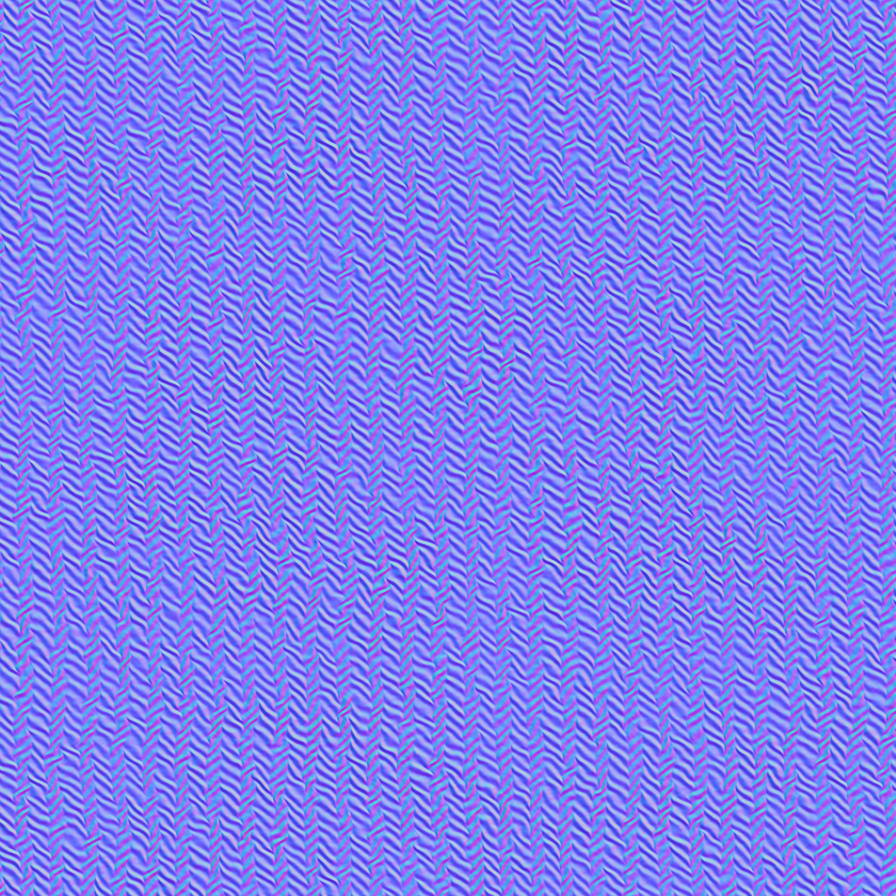
Write a Shadertoy shader that draws this texture map.

```glsl
#define COLUMNS 28.0      // herringbone pairs across
#define ROWS 76.0         // stitches down
#define DOWN_SHARE 0.58   // part of a pair that slants down to the right
#define RISE 1.25         // slant height, in stitches
#define SEAM_WIDTH 0.09   // pinched zone beside each seam, in pairs
#define RELIEF 0.72       // steepness of the yarn
#define FUZZ 0.42         // height of the loose fibres
#define WOBBLE 0.38       // stitch displacement
#define BLUR 0.0008       // sampling step, in canvas units

float hash(vec2 p) {
    vec3 q = fract(vec3(p.xyx) * 0.1031);
    q += dot(q, q.yzx + 33.33);
    return fract((q.x + q.y) * q.z);
}

float noise(vec2 p) {
    vec2 cell = floor(p), f = fract(p);
    f = f * f * (3.0 - 2.0 * f);
    return mix(mix(hash(cell), hash(cell + vec2(1, 0)), f.x),
               mix(hash(cell + vec2(0, 1)), hash(cell + vec2(1, 1)), f.x), f.y);
}

// Height of the fabric, about 0 in the grooves and 1 on the yarn
float fabricHeight(vec2 uv) {
    // Slow drift of the columns and local wobble of the stitches
    float column = uv.x * COLUMNS + 0.3 * (noise(uv * vec2(9.0, 14.0)) - 0.5)
                 + 0.22 * (noise(uv * vec2(60.0, 90.0) + 7.0) - 0.5);
    float drift = 1.4 * noise(uv * 5.0 + 3.0)
                + WOBBLE * (noise(uv * vec2(70.0, 60.0) + 19.0) - 0.5);

    // Uneven zigzag
    float f = fract(column);
    float zigzag = f < DOWN_SHARE ? 1.0 - f / DOWN_SHARE
                                  : (f - DOWN_SHARE) / (1.0 - DOWN_SHARE);
    float row = uv.y * ROWS - RISE * zigzag + drift;

    // Rounded yarn, pinched at the seams, each stitch of its own thickness
    float seam = min(min(f, 1.0 - f), abs(f - DOWN_SHARE));
    float pinch = smoothstep(0.0, SEAM_WIDTH, seam);
    float side = step(DOWN_SHARE, f);
    float thickness = 0.85 + 0.4 * (hash(vec2(floor(column) * 2.0 + side,
                                              floor(row + 0.5))) - 0.5) * pinch;
    float yarn = 0.5 + 0.5 * cos(6.28318 * row);
    float height = yarn * thickness * mix(0.65, 1.0, pinch);

    // Loose fibres
    float fibres = 0.65 * noise(uv * vec2(150.0, 170.0) + 41.0)
                 + 0.35 * noise(uv * vec2(270.0, 290.0) + 83.0);
    return height + FUZZ * fibres;
}

void mainImage(out vec4 fragColor, in vec2 fragCoord) {
    vec2 uv = fragCoord / iResolution.xy;

    // Surface slope by central differences
    vec2 dx = vec2(BLUR, 0.0), dy = vec2(0.0, BLUR);
    vec2 slope = vec2(fabricHeight(uv + dx) - fabricHeight(uv - dx),
                      fabricHeight(uv + dy) - fabricHeight(uv - dy));
    slope *= RELIEF / (2.0 * BLUR * 3.14159 * ROWS);

    // Patches of flatter and deeper knit
    slope *= 0.85 + 0.3 * noise(uv * 11.0 + 61.0);

    // Tangent-space normal as colour
    vec3 normal = normalize(vec3(-slope, 1.0));
    fragColor = vec4(0.5 + 0.5 * normal, 1.0);
}
```
